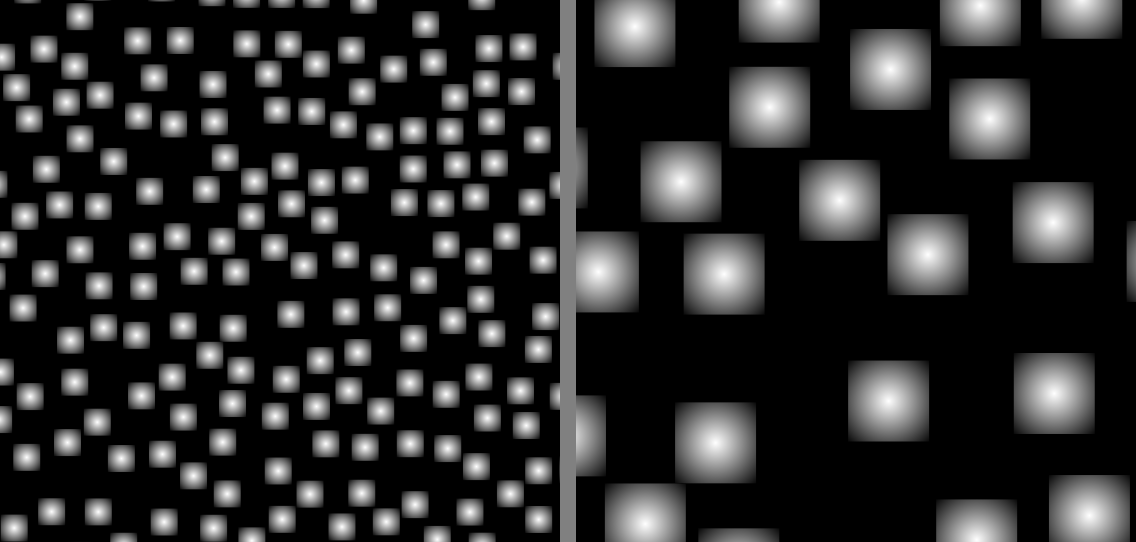
Left: the whole. Right: its middle third, enlarged.
This pattern is drawn by a Shadertoy shader. Its source:

```glsl
// Scattered soft square sprites on black, each a radial glow clipped to a box.
// Centres come from a cell grid filled in four parity passes: every pass places
// random candidates that keep a minimum distance from those already placed.

const float SIDE = 0.0498;       // sprite side, in canvas heights
const float GAP = 0.0618;        // least centre distance, also the cell size
const float GLOW_REACH = 0.73;   // radius where the glow is black, in sides
const float FIRST_FILL = 0.90;   // share of first-pass cells that are used
const int TRIES = 4;             // candidates per cell
const int WINDOW = 8;            // cells per axis needed around a pixel
const vec2 EMPTY = vec2(-99.0);
const vec3 BACKGROUND = vec3(0.0);
const vec3 GLOW_COLOR = vec3(1.0);

// Three random values in 0..1 for a cell and a candidate number
vec3 hash3(ivec2 cell, int k) {
    uvec3 v = uvec3(ivec3(cell + 512, k)) * 1664525u + 1013904223u;
    v.x += v.y * v.z; v.y += v.z * v.x; v.z += v.x * v.y;
    v ^= v >> 16u;
    v.x += v.y * v.z; v.y += v.z * v.x; v.z += v.x * v.y;
    return vec3(v >> 8u) / 16777216.0;
}

float boxDistance(vec2 d) {
    return max(abs(d.x), abs(d.y));
}

// True when two centres, in cell units, are too close
bool collides(vec2 a, vec2 b) {
    vec2 d = a - b;
    return dot(d, d) < 1.0 || boxDistance(d) < SIDE / GAP;
}

// Brightness of one sprite at offset d from its centre
float sprite(vec2 d, float pixel) {
    float mask = clamp(0.5 + (0.5 * SIDE - boxDistance(d)) / pixel, 0.0, 1.0);
    return mask * max(1.0 - length(d) / (GLOW_REACH * SIDE), 0.0);
}

void mainImage(out vec4 fragColor, in vec2 fragCoord) {
    float pixel = 1.0 / iResolution.y;
    vec2 pos = fragCoord * pixel / GAP;
    ivec2 origin = ivec2(floor(pos - 0.5)) - 3;
    pos -= vec2(origin);

    vec2 centres[WINDOW * WINDOW];
    for (int i = 0; i < WINDOW * WINDOW; i++) centres[i] = EMPTY;

    // Fill the cells; each pass reads one ring less of the window
    for (int pass = 0; pass < 4; pass++) {
        ivec2 parity = ivec2(pass & 1, pass >> 1);
        ivec2 start = pass + ((parity + origin + pass) & 1);
        for (int y = start.y; y < WINDOW - pass; y += 2)
        for (int x = start.x; x < WINDOW - pass; x += 2) {
            ivec2 cell = ivec2(x, y);
            for (int k = 0; k < TRIES; k++) {
                vec3 rnd = hash3(cell + origin, k);
                vec2 candidate = vec2(cell) + rnd.xy;
                if (pass == 0) {
                    if (rnd.z < FIRST_FILL) centres[y * WINDOW + x] = candidate;
                    break;
                }
                bool isFree = true;
                for (int j = -1; j <= 1; j++)
                for (int i = -1; i <= 1; i++) {
                    vec2 other = centres[(y + j) * WINDOW + x + i];
                    if (collides(candidate, other)) isFree = false;
                }
                if (isFree) {
                    centres[y * WINDOW + x] = candidate;
                    break;
                }
            }
        }
    }

    // Draw the sprites of the four nearest cells
    float glow = 0.0;
    for (int y = 3; y <= 4; y++)
    for (int x = 3; x <= 4; x++) {
        vec2 offset = (pos - centres[y * WINDOW + x]) * GAP;
        glow = max(glow, sprite(offset, pixel));
    }
    fragColor = vec4(mix(BACKGROUND, GLOW_COLOR, glow), 1.0);
}
```
